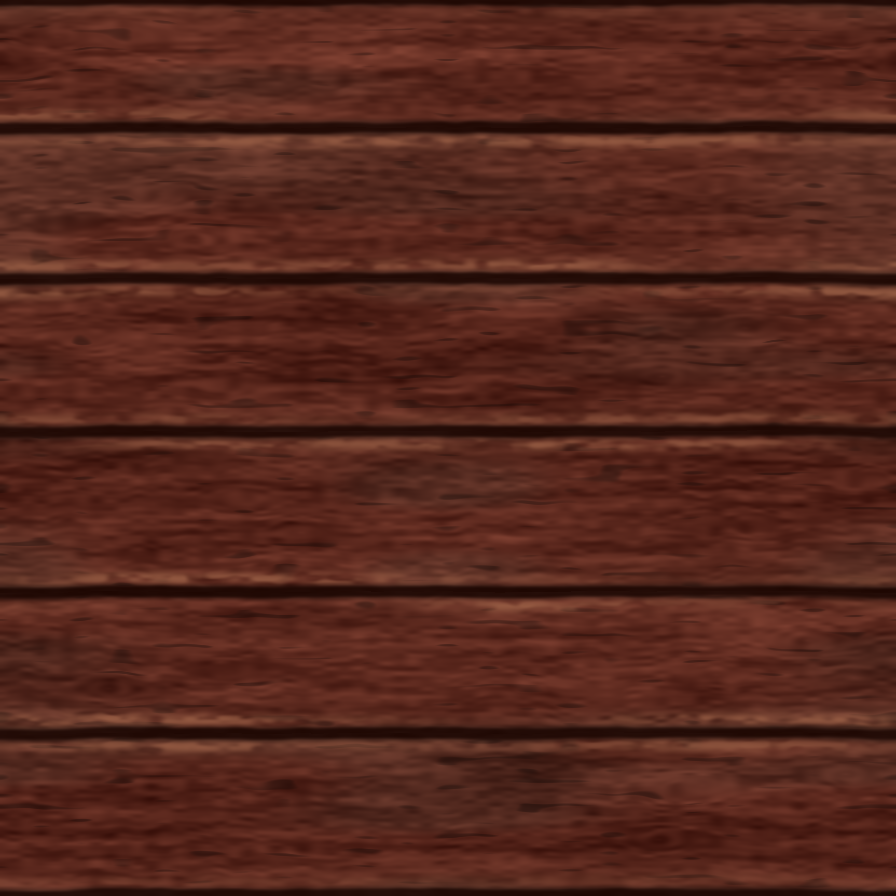
Write a Shadertoy shader that draws this texture.

```glsl
// Six horizontal red-brown wooden planks separated by dark, uneven seams.
// Stretched noise makes the grain, scattered knots bend it, and pale patchy
// wear follows the plank edges. The noise wraps across the canvas width.

float hash(vec2 p) {
    vec3 q = fract(p.xyx * vec3(0.1031, 0.1030, 0.0973));
    q += dot(q, q.yzx + 33.33);
    return fract((q.x + q.y) * q.z);
}

// Value noise with freq.x cells across the width, repeating horizontally
float noise(vec2 uv, vec2 freq, float seed) {
    vec2 p = uv * freq;
    vec2 i = floor(p), f = fract(p);
    f = f * f * (3.0 - 2.0 * f);
    float x0 = mod(i.x, freq.x) + seed * 17.0;
    float x1 = mod(i.x + 1.0, freq.x) + seed * 17.0;
    float y = i.y + seed * 31.0;
    return mix(mix(hash(vec2(x0, y)), hash(vec2(x1, y)), f.x),
               mix(hash(vec2(x0, y + 1.0)), hash(vec2(x1, y + 1.0)), f.x), f.y);
}

void mainImage(out vec4 fragColor, in vec2 fragCoord) {
    vec2 uv = fragCoord / iResolution.xy;

    // Find the plank and the distances to its lower and upper seams
    float seams[7] = float[7](0.001, 0.181, 0.339, 0.518, 0.689, 0.857, 1.0);
    float wobble = 0.003 * (noise(uv, vec2(7.0, 1.0), 1.0) - 0.5)
                 + 0.0015 * (noise(uv, vec2(45.0, 1.0), 2.0) - 0.5);
    float y = uv.y + wobble;
    int plank = 0;
    for (int i = 1; i < 6; i++) if (y > seams[i]) plank = i;
    float id = float(plank);
    float lower = abs(y - seams[plank]);
    float upper = abs(seams[plank + 1] - y);
    float edge = min(lower, upper);
    float side = id * 2.0 + step(upper, lower);

    // Knots push the grain apart and darken its centre
    vec2 grain = uv;
    float knot = 0.0;
    for (int k = 0; k < 4; k++) {
        vec2 cell = vec2(id + 3.0, float(k) + 8.0);
        vec2 d = uv - vec2(hash(cell), mix(seams[plank], seams[plank + 1],
                                           0.25 + 0.5 * hash(cell + 40.0)));
        d.x -= round(d.x);
        float r = length(d * vec2(26.0, 75.0));
        float fall = exp(-r * r);
        grain.y -= d.y * 0.75 * fall;
        knot += fall * (0.5 + 0.5 * sin(r * 9.0)) * hash(cell + 70.0);
    }
    grain.y += 0.005 * (noise(uv, vec2(9.0, 14.0), id + 3.0) - 0.5)
             + 0.003 * (noise(uv, vec2(38.0, 40.0), id + 4.0) - 0.5);

    // Grain, from broad bands to fine fibres
    float streaks = 0.22 * noise(grain, vec2(3.0, 32.0), id + 11.0)
                  + 0.26 * noise(grain, vec2(7.0, 85.0), id + 21.0)
                  + 0.26 * noise(grain, vec2(18.0, 165.0), id + 31.0)
                  + 0.26 * noise(grain, vec2(65.0, 220.0), id + 41.0);
    float patches = noise(uv, vec2(5.0, 18.0), id + 51.0) - 0.5;
    float tone = (streaks - 0.5) * 4.8 + patches * 0.7
               + (hash(vec2(id, 5.0)) - 0.5) * 0.35 - 0.5 * knot;
    tone += 0.5 * exp(-edge * 32.0) - 0.2;
    vec3 color = vec3(0.35, 0.15, 0.11) + tone * vec3(0.077, 0.052, 0.043);

    // Faded brown areas among the redder wood
    float faded = smoothstep(0.48, 0.85, noise(uv, vec2(4.0, 22.0), id + 61.0));
    color += faded * vec3(-0.015, 0.018, 0.018);

    // Short dark cracks running with the grain
    float crack = smoothstep(0.80, 0.96, noise(grain, vec2(22.0, 150.0), id + 71.0));
    color *= 1.0 - 0.3 * crack;

    // Chipped pale rims and a softer haze beside the seams
    float inner = 1.0 - smoothstep(0.02, 0.05, min(uv.y, 1.0 - uv.y));
    float along = noise(uv, vec2(5.0, 1.0), side + 81.0);
    float chips = noise(grain, vec2(30.0, 130.0), side + 91.0) * 0.6
                + noise(grain, vec2(80.0, 190.0), side + 101.0) * 0.4;
    float rimOffset = (edge - 0.012 - 0.004 * along) / 0.007;
    float rim = exp(-rimOffset * rimOffset) * smoothstep(0.1, 0.75, along)
              * smoothstep(0.15, 0.75, chips) * (1.0 - 0.75 * inner);
    float haze = exp(-edge * 45.0) * noise(uv, vec2(4.0, 12.0), side + 111.0);
    color = mix(color, vec3(0.42, 0.24, 0.18), 0.55 * haze);
    color = mix(color, vec3(0.60, 0.37, 0.27), 0.85 * rim);

    // Soft shadow and a dark core in each seam
    float core = 0.0045 + 0.002 * (noise(uv, vec2(14.0, 1.0), 121.0) - 0.5);
    color *= 1.0 - 0.45 * (1.0 - smoothstep(0.003, 0.012, edge));
    float gap = 1.0 - smoothstep(core - 0.002, core + 0.003, edge);
    vec3 gapColor = vec3(0.13, 0.04, 0.02) + 0.05 * (streaks - 0.5);
    color = mix(color, gapColor, 0.95 * gap);

    fragColor = vec4(clamp(color, 0.0, 1.0), 1.0);
}
```
